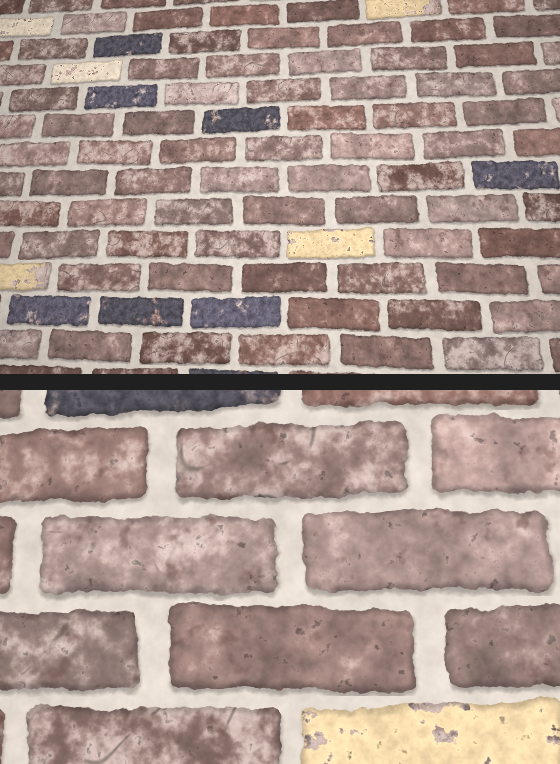
Top, the full canvas; bottom, a detail of the centre.
Reproduce this texture procedurally as a WebGL 2 fragment shader.

```glsl
#version 300 es
precision highp float;

uniform vec2 u_resolution;
out vec4 fragColor;

#define BRICK_ASPECT 2.9
#define BRICK_HALF vec2(1.345, 0.425)
#define CORNER 0.09
#define ROUGHNESS 0.085
#define MORTAR vec3(0.86, 0.82, 0.78)
#define BROWN vec3(0.52, 0.39, 0.355)
#define MAUVE vec3(0.69, 0.60, 0.58)
#define LIMEWASH vec3(0.84, 0.77, 0.74)
#define CREAM vec3(0.97, 0.90, 0.81)
#define SLATE vec3(0.32, 0.31, 0.34)
#define CREAM_SHARE 0.09
#define SLATE_SHARE 0.06

float hash(vec2 p) {
  vec3 q = fract(p.xyx * 0.1031);
  q += dot(q, q.yzx + 33.33);
  return fract((q.x + q.y) * q.z);
}

float corner(vec2 cell, vec2 f, vec2 o) {
  float angle = 6.2832 * hash(cell + o);
  return dot(vec2(cos(angle), sin(angle)), f - o);
}

float gradientNoise(vec2 p) {
  vec2 cell = floor(p), f = p - cell;
  vec2 w = f * f * f * (f * (f * 6.0 - 15.0) + 10.0);
  return mix(mix(corner(cell, f, vec2(0, 0)), corner(cell, f, vec2(1, 0)), w.x),
             mix(corner(cell, f, vec2(0, 1)), corner(cell, f, vec2(1, 1)), w.x), w.y);
}

float fbm(vec2 p) {
  float sum = 0.0, gain = 0.6;
  for (int i = 0; i < 4; i++) {
    sum += gain * gradientNoise(p);
    p = mat2(1.6, 1.2, -1.2, 1.6) * p + 7.3;
    gain *= 0.6;
  }
  return sum;
}

float roundedBox(vec2 p, vec2 halfSize, float radius) {
  vec2 q = abs(p) - halfSize + radius;
  return length(max(q, 0.0)) + min(max(q.x, q.y), 0.0) - radius;
}

// Wall coordinates: x in bricks, y in rows counted downward
vec2 wallCoords(float x, float down) {
  float level = (down + 0.056 * x) / (1.0 + 0.1213 * x);
  float row = (sqrt(0.001849 + 0.00422 * (level - 0.0234)) - 0.043) / 0.00211;
  float pitch = 0.138 + 0.065 * level;
  return vec2(x * (1.0 - 0.096 * x) / pitch - 0.04, row);
}

vec3 brickColor(vec2 id, vec2 q, vec2 grain) {
  float kind = hash(id + 3.7), tone = hash(id + 11.3), wash = hash(id + 23.9);
  float stain = fbm(grain * 1.7), speck = fbm(grain * 5.5 + 40.0);
  vec3 clay = mix(BROWN, MAUVE, tone) * (0.84 + 0.30 * hash(id + 31.1));
  clay *= 1.0 + 0.45 * stain;
  clay = mix(clay, LIMEWASH, 0.75 * smoothstep(-0.05, 0.5, stain + speck * 0.5 + wash * 0.5 - 0.3));
  clay = mix(clay, BROWN * 0.8, 0.5 * smoothstep(0.12, 0.4, fbm(grain * 2.3 + 80.0)));

  // Pale painted faces, some chipped or covering only one side
  if (kind < CREAM_SHARE) {
    float side = (wash - 0.5) * q.x * 0.6;
    float chipped = smoothstep(0.17, 0.25, stain * 0.6 + speck * 0.5 + side);
    vec3 paint = mix(CREAM, CREAM * vec3(0.97, 0.93, 0.82), step(0.6, tone));
    clay = mix(paint * (1.0 + 0.12 * stain), clay, chipped);
  } else if (kind > 1.0 - SLATE_SHARE) {
    vec3 slate = mix(SLATE, vec3(0.44, 0.42, 0.49), tone);
    clay = mix(slate, clay, smoothstep(0.15, 0.5, stain + 0.3 * speck)) * (1.0 + 0.4 * speck);
  }

  // Pits and hairline cracks
  clay *= 1.0 - 0.35 * smoothstep(0.22, 0.45, speck);
  float crack = smoothstep(0.035, 0.0, abs(gradientNoise(grain * 1.2 + 60.0)));
  clay *= 1.0 - 0.3 * crack * step(0.7, wash) * smoothstep(0.0, 0.2, stain);
  return clay * (1.0 + 0.22 * speck);
}

void main() {
  float x = gl_FragCoord.x / u_resolution.x - 0.5;
  float down = (u_resolution.y - gl_FragCoord.y) / u_resolution.x;
  vec2 wall = wallCoords(x, down);
  float pixel = fwidth(wall.y);

  // Running bond
  float row = floor(wall.y + 0.5);
  float along = wall.x + 0.5 * (1.0 - mod(row, 2.0));
  vec2 id = vec2(floor(along + 0.5), row) + 50.0;
  vec2 surface = wall * vec2(BRICK_ASPECT, 1.0);
  vec2 q = vec2((along - id.x + 50.0) * BRICK_ASPECT, wall.y - row);
  vec2 grain = q + 9.0 * id;

  // Uneven brick outline
  vec2 size = BRICK_HALF - vec2(0.08, 0.03) * vec2(hash(id + 5.1), hash(id + 7.7));
  vec2 shifted = q + vec2(0.0, 0.03 * sin(id.x * 2.1 + id.y) * q.x);
  float wobble = ROUGHNESS * (fbm(grain * 3.2) + 0.5 * gradientNoise(grain * 1.3));
  float edge = roundedBox(shifted, size, CORNER) + wobble;
  float shadowEdge = roundedBox(shifted - vec2(0.01, 0.045), size, CORNER) + wobble;

  vec3 mortar = MORTAR * (1.0 + 0.10 * fbm(surface * 4.0) + 0.06 * fbm(surface * 0.6));
  mortar *= 1.0 - 0.24 * smoothstep(0.04, -0.03, shadowEdge);
  vec3 brick = brickColor(id, q, grain);
  brick *= mix(0.80, 1.0, smoothstep(0.0, -0.09, edge));
  brick *= 1.0 - 0.10 * smoothstep(0.25, 0.45, q.y);
  vec3 color = mix(mortar, brick, smoothstep(pixel, -pixel, edge * 1.4));

  // Soft light, strongest near the middle
  vec2 fromLight = vec2(x - 0.05, down - 0.38);
  color *= 1.07 - 0.55 * dot(fromLight, fromLight);
  fragColor = vec4(clamp(color, 0.0, 1.0), 1.0);
}
```
